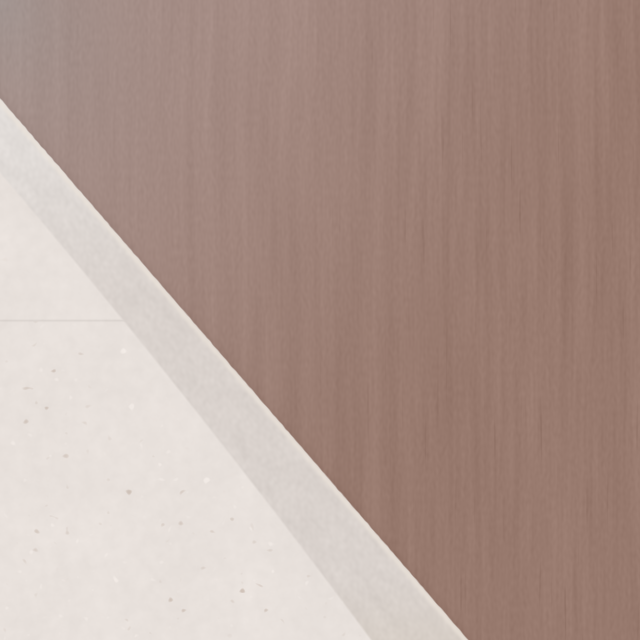
Write a WebGL 1 fragment shader that draws this texture.

```glsl
precision highp float;
// A brown wood panel meets a pale stone slab along a falling diagonal.
// Two signed edges split panel, shaded bevel and slab; stretched gradient
// noise makes the wood grain, and thresholded noise the stone's pits.

uniform vec2 u_resolution;

#define EDGE_HEIGHT 0.8464
#define EDGE_SLOPE 1.1566
#define BEVEL_HEIGHT 0.7305
#define BEVEL_SLOPE 1.17
#define BEVEL_CURVE 0.154
#define JOINT_HEIGHT 0.499
#define GRAIN_STRENGTH 0.034
#define FLECK_STRENGTH 0.022
#define STONE_MOTTLE 0.030
#define PIT_DEPTH 0.13

vec2 randomGradient(vec2 cell) {
    vec3 p = fract(cell.xyx * vec3(0.1031, 0.1030, 0.0973));
    p += dot(p, p.yzx + 33.33);
    return fract((p.xx + p.yz) * p.zy) * 2.0 - 1.0;
}

float gradientNoise(vec2 p) {
    vec2 i = floor(p);
    vec2 f = p - i;
    vec2 w = f * f * f * (f * (f * 6.0 - 15.0) + 10.0);
    float a = dot(randomGradient(i), f);
    float b = dot(randomGradient(i + vec2(1.0, 0.0)), f - vec2(1.0, 0.0));
    float c = dot(randomGradient(i + vec2(0.0, 1.0)), f - vec2(0.0, 1.0));
    float d = dot(randomGradient(i + 1.0), f - 1.0);
    return mix(mix(a, b, w.x), mix(c, d, w.x), w.y);
}

float fractalNoise(vec2 p) {
    float sum = 0.0;
    float amplitude = 0.5;
    for (int octave = 0; octave < 4; octave++) {
        sum += amplitude * gradientNoise(p);
        p = p * 2.03 + 17.3;
        amplitude *= 0.55;
    }
    return sum;
}

vec3 woodColor(vec2 uv) {
    // Broad light: cool haze at the upper left, warmer toward lower right.
    float warmth = smoothstep(-0.35, 0.75, uv.x - uv.y * 0.75 + 0.25);
    vec3 color = mix(vec3(0.650, 0.550, 0.520), vec3(0.595, 0.477, 0.430), warmth);
    float haze = exp(-5.5 * length((uv - vec2(0.0, 1.0)) * vec2(1.2, 0.9)));
    color = mix(color, vec3(0.630, 0.580, 0.565), haze);

    // Long fibres, bent slightly and deeper on the right.
    float bend = 0.012 * gradientNoise(uv * vec2(3.0, 2.0));
    float x = uv.x + bend;
    float fibres = gradientNoise(vec2(x * 38.0, uv.y * 1.6))
        + 0.8 * gradientNoise(vec2(x * 95.0 + 8.0, uv.y * 4.0))
        + 0.6 * gradientNoise(vec2(x * 190.0 + 31.0, uv.y * 9.0));
    color += fibres * GRAIN_STRENGTH * mix(0.45, 0.9, smoothstep(0.1, 0.9, uv.x));
    float pores = gradientNoise(vec2(x * 150.0 + 57.0, uv.y * 7.0 + 5.0));
    color -= 0.035 * smoothstep(0.28, 0.6, pores) * smoothstep(0.25, 0.85, uv.x);
    color += FLECK_STRENGTH * gradientNoise(uv * vec2(210.0, 95.0));
    return color;
}

vec3 slabColor(vec2 uv) {
    vec3 color = vec3(0.910, 0.882, 0.862);
    color += STONE_MOTTLE * (fractalNoise(uv * 9.0) + fractalNoise(uv * 48.0 + 4.0));

    // Tan pits gather below the joint; pale chips lie among them.
    float below = 1.0 - smoothstep(JOINT_HEIGHT - 0.05, JOINT_HEIGHT + 0.04, uv.y);
    float clusters = smoothstep(-0.25, 0.3, gradientNoise(uv * 7.0 + 2.0));
    float pits = smoothstep(0.34, 0.60, gradientNoise(uv * vec2(62.0, 75.0) + 9.0));
    color -= PIT_DEPTH * vec3(0.8, 1.0, 1.15) * pits * clusters * mix(0.3, 1.0, below);
    float chips = smoothstep(0.35, 0.65, gradientNoise(uv * 70.0 + 40.0));
    color += 0.04 * chips * below;

    // A hairline joint crosses the slab.
    float jointOffset = (uv.y - JOINT_HEIGHT) / 0.0018;
    return color - 0.045 * exp(-jointOffset * jointOffset);
}

vec3 bevelColor(vec2 uv, float depth) {
    vec3 color = mix(vec3(0.852, 0.822, 0.802), vec3(0.885, 0.866, 0.852),
        smoothstep(0.5, 0.85, uv.y));
    color = mix(vec3(0.835, 0.800, 0.765), color, smoothstep(-0.06, 0.12, uv.y));
    vec2 along = vec2(uv.x * 0.757 + uv.y * 0.654, uv.x * 0.654 - uv.y * 0.757);
    color += 0.042 * fractalNoise(along * vec2(48.0, 20.0));
    color += 0.025 * gradientNoise(uv * vec2(130.0, 100.0));

    // The worn outer lip catches a narrow cream light.
    float lipOffset = (depth - 0.004) / 0.0045;
    return mix(color, vec3(0.925, 0.890, 0.850), 0.65 * exp(-lipOffset * lipOffset));
}

void main() {
    vec2 uv = gl_FragCoord.xy / u_resolution;
    float soft = max(0.0015, 1.0 / u_resolution.y);

    // Signed distances are positive toward the wood.
    float rough = 0.0012 * gradientNoise(uv * 90.0);
    float outer = (uv.y + EDGE_SLOPE * uv.x - EDGE_HEIGHT)
        / length(vec2(EDGE_SLOPE, 1.0)) + rough;
    float innerSlope = BEVEL_SLOPE + 2.0 * BEVEL_CURVE * uv.x;
    float inner = (uv.y + BEVEL_SLOPE * uv.x + BEVEL_CURVE * uv.x * uv.x
        - BEVEL_HEIGHT) / length(vec2(innerSlope, 1.0));

    vec3 stone = mix(slabColor(uv), bevelColor(uv, -outer),
        smoothstep(-0.0025, 0.0025, inner));
    vec3 wood = woodColor(uv) - 0.035 * exp(-max(outer, 0.0) / 0.006);
    vec3 color = mix(stone, wood, smoothstep(-soft, soft, outer));
    gl_FragColor = vec4(clamp(color, 0.0, 1.0), 1.0);
}
```
